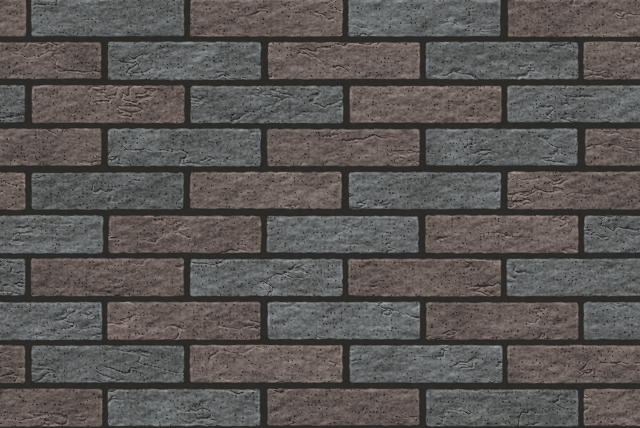
Write a WebGL 2 fragment shader that draws this texture.

```glsl
#version 300 es
precision highp float;
// Running-bond wall of rough grey and brown bricks with dark, flat joints.
// Each brick is a rounded box; its face is a noise relief with cracks and
// pits, lit from the upper left. Lengths are fractions of the canvas height.

#define BRICK vec2(0.3706, 0.1012)   // pitch of the bricks, joint included
#define JOINT 0.0146                 // width of the joints
#define CORNER 0.006                 // corner radius
#define EVEN_SHIFT 0.067             // first upright joint, even courses
#define ODD_SHIFT 0.246              // first upright joint, odd courses
#define COURSE_TOP 0.0097            // part of the top course out of view
#define GREY_FIRST 228               // bit set: the course starts with grey
#define RELIEF 1.15                  // strength of the lighting
#define GRAIN 0.30                   // strength of the fine grain

uniform vec2 u_resolution;
out vec4 fragColor;

const vec3 MORTAR = vec3(0.175, 0.170, 0.160);
const vec3 BROWN = vec3(0.400, 0.359, 0.340);
const vec3 GREY = vec3(0.377, 0.387, 0.387);

float hash(vec2 p) {
    return fract(sin(dot(p, vec2(127.1, 311.7))) * 43758.5453);
}

float noise(vec2 p) {
    vec2 i = floor(p), f = fract(p);
    f = f * f * (3.0 - 2.0 * f);
    return mix(mix(hash(i), hash(i + vec2(1, 0)), f.x),
               mix(hash(i + vec2(0, 1)), hash(i + vec2(1, 1)), f.x), f.y);
}

float fbm(vec2 p) {
    float sum = 0.0, weight = 0.533;
    for (int i = 0; i < 4; i++) {
        sum += weight * noise(p);
        p = mat2(1.6, 1.2, -1.2, 1.6) * p + 5.3;
        weight *= 0.5;
    }
    return sum;
}

// Height of the face: lumps, minus wavy cracks that come and go
float relief(vec2 q) {
    vec2 bent = q + 0.3 * vec2(fbm(q * 2.0), fbm(q * 2.0 + 7.0));
    float fold = abs(fbm(bent * vec2(1.1, 2.8) + 3.0) - 0.5);
    float broken = smoothstep(0.42, 0.70, noise(q * vec2(1.3, 2.2) + 11.0));
    float crack = (1.0 - smoothstep(0.0, 0.035, fold)) * broken;
    return 0.8 * fbm(q * vec2(4.0, 7.0)) - 0.42 * crack;
}

// Small dark holes, one in some of the cells
float pits(vec2 q) {
    vec2 cell = floor(q), f = fract(q);
    vec2 centre = 0.3 + 0.4 * vec2(hash(cell + 3.1), hash(cell + 8.7));
    float radius = 0.12 + 0.18 * hash(cell + 5.9);
    float present = step(0.80, hash(cell));
    return present * (1.0 - smoothstep(radius * 0.4, radius + 0.1, length(f - centre)));
}

float roundedBox(vec2 p, vec2 halfSize, float radius) {
    vec2 d = abs(p) - halfSize + radius;
    return length(max(d, 0.0)) + min(max(d.x, d.y), 0.0) - radius;
}

void main() {
    float pixel = 1.0 / u_resolution.y;
    vec2 p = gl_FragCoord.xy * pixel;
    p.y = 1.0 - p.y + COURSE_TOP;

    // Course and brick
    float course = floor(p.y / BRICK.y);
    float shift = mod(course, 2.0) < 0.5 ? EVEN_SHIFT : ODD_SHIFT;
    float column = floor((p.x - shift) / BRICK.x) + 1.0;
    vec2 id = vec2(column, course);
    vec2 local = p - vec2(shift, 0.0) - (id + vec2(-0.5, 0.5)) * BRICK;

    // Outline, slightly uneven in size, place and edge
    vec2 jitter = vec2(hash(id + 1.3), hash(id + 2.9)) - 0.5;
    vec2 halfSize = 0.5 * (BRICK - JOINT) + 0.0015 * (hash(id + 6.1) - 0.5);
    float edge = roundedBox(local - jitter * vec2(0.004, 0.002), halfSize, CORNER);
    edge += 0.0024 * (noise(p * 90.0) - 0.5);
    float face = 1.0 - smoothstep(-pixel, pixel, edge);

    // Alternating colours, with a different tone for each brick
    int first = (GREY_FIRST >> int(clamp(course, 0.0, 30.0))) & 1;
    bool grey = mod(column + float(first), 2.0) > 0.5;
    vec3 brick = grey ? GREY : BROWN;
    brick *= 0.94 + 0.12 * hash(id + 4.7);

    // Lit relief, mottling, grain and pits
    vec2 q = local / BRICK.y + 40.0 * vec2(hash(id + 9.2), hash(id + 7.4));
    float slope = relief(q) - relief(q + vec2(-0.02, -0.04));
    float shade = 1.0 + RELIEF * clamp(slope, -0.4, 0.25);
    shade += 0.35 * (fbm(q * vec2(1.2, 2.0)) - 0.5);
    shade += GRAIN * (noise(q * 26.0) - 0.5);
    shade *= 1.0 - 0.5 * pits(q * 12.0);

    // Worn pale rim, darker towards the lower side
    float rim = smoothstep(-0.008, -0.003, edge);
    shade += rim * (0.22 * noise(q * 7.0) - 0.08 * local.y / halfSize.y);
    brick *= shade;

    // Joints, shaded a little beside the bricks
    vec3 mortar = MORTAR * (0.93 + 0.10 * noise(p * 160.0));
    mortar *= 0.9 + 0.1 * smoothstep(0.0, 0.005, edge);

    fragColor = vec4(mix(mortar, brick, face), 1.0);
}
```
